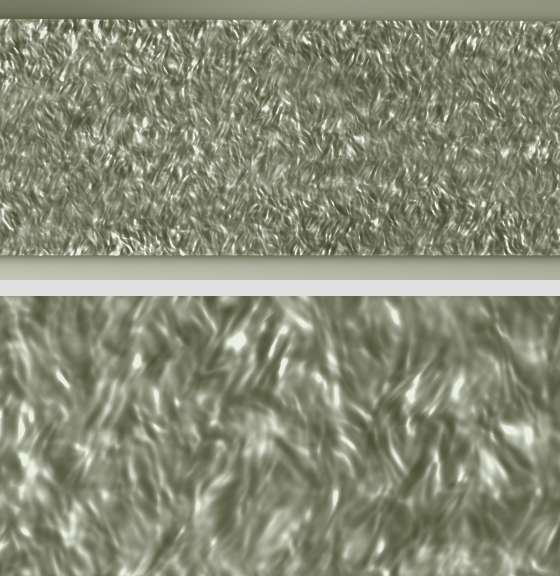
Top: the whole. Bottom: its middle third, enlarged.
Write a Shadertoy shader that draws this texture.

```glsl
// A wide panel of crumpled metal foil between two plain strips of wall.
// Layers of gradient noise give dents and short broken wrinkles; their slope
// towards the light sets the tone, and slow noise varies direction and shade.

// Integer hash: a random gradient in -1..1 for each lattice point
vec2 hashGradient(vec2 cell) {
    uvec2 k = uvec2(ivec2(cell)) * 1664525u + 12345u;
    k.x += k.y * 1664525u;
    k.y += k.x * 1664525u;
    k ^= k >> 16u;
    k.x += k.y * 1664525u;
    k.y += k.x * 1664525u;
    k ^= k >> 16u;
    return vec2(k & 65535u) / 32767.5 - 1.0;
}

float gradientNoise(vec2 p) {
    vec2 i = floor(p), f = fract(p);
    vec2 w = f * f * f * (f * (f * 6.0 - 15.0) + 10.0);
    vec2 e = vec2(0.0, 1.0);
    float a = dot(hashGradient(i), f);
    float b = dot(hashGradient(i + e.yx), f - e.yx);
    float c = dot(hashGradient(i + e.xy), f - e.xy);
    float d = dot(hashGradient(i + e.yy), f - e.yy);
    return mix(mix(a, b, w.x), mix(c, d, w.x), w.y);
}

// Height of the foil: soft dents, fine grain and sharp folds
float foilHeight(vec2 q) {
    return gradientNoise(q)
         + 0.4 * gradientNoise(q * 1.8 + 31.7)
         - 1.1 * abs(gradientNoise(q * 0.6 + 11.3));
}

// Glints on the slopes that face the light, over softer grey flakes
float wrinkles(vec2 p, float lean) {
    vec2 q = vec2(p.x + lean * p.y, p.y * 0.66) * 62.0;
    q += 0.9 * vec2(gradientNoise(q * 0.4 + 60.0), gradientNoise(q * 0.4 + 90.0));
    float slope = foilHeight(q + vec2(0.42, 0.22)) - foilHeight(q);
    float glint = max(slope - 0.2, 0.0) * smoothstep(-0.1, 0.2, gradientNoise(q * 0.3));
    return 2.1 * slope + 2.2 * glint + 2.3 * gradientNoise(q * 0.5 + 17.0);
}

float spot(vec2 p, vec2 center, vec2 size) {
    vec2 d = (p - center) / size;
    return exp(-dot(d, d));
}

float foilTone(vec2 p) {
    // Patches lean either way
    float side = smoothstep(-0.12, 0.12, gradientNoise(p * 9.0 + 5.0) - 0.03);
    float relief = mix(wrinkles(p, -0.38), wrinkles(p + 7.0, 0.25), side);

    // Smoother and rougher areas, the latter towards the rims
    float rough = 0.9 + 0.9 * gradientNoise(p * vec2(3.0, 6.0) + 20.0)
                + 0.25 * smoothstep(0.2, 0.42, abs(p.y - 0.51));
    float dent = spot(p, vec2(0.33, 0.52), vec2(0.06, 0.05));
    float light = relief * (rough + 0.5 * dent);

    // Uneven clumps of wrinkles
    light += 1.7 * gradientNoise(p * vec2(25.0, 19.0) + 70.0);

    // Slow shading: cloudy bands, a darker right sheet and one dent
    light += 0.8 * gradientNoise(p * vec2(2.0, 7.0) + 3.0);
    light += 0.08 - 0.25 * smoothstep(1.0, 1.08, p.x);
    light -= 0.35 * spot(p, vec2(1.3, 0.67), vec2(0.35, 0.06));
    light += 0.7 * dent - 1.6 * spot(p, vec2(0.29, 0.575), vec2(0.035, 0.03));
    return 0.6 * exp(0.46 * light) - 0.28;
}

void mainImage(out vec4 fragColor, in vec2 fragCoord) {
    vec2 p = fragCoord / iResolution.y;
    float across = fragCoord.x / iResolution.x;
    float top = 0.932 - 0.008 * across;
    float bottom = 0.088;
    float soft = max(0.003, 1.0 / iResolution.y);

    // Wall above, dim at the left, and below, with the panel's shadow
    float above = 0.26 + 0.3 * smoothstep(0.0, 0.6, across) - 0.1 * across;
    above -= 0.28 * exp(-max(p.y - top, 0.0) / 0.016);
    float below = 0.85 - 0.15 * across - 0.65 * exp(-max(bottom - p.y, 0.0) / 0.022);
    float wall = p.y > 0.5 ? above : below;

    // Foil with a faint pale rim
    float inset = min(top - p.y, p.y - bottom);
    float foil = foilTone(p) + 0.12 * smoothstep(0.009, 0.0, inset);
    float tone = mix(wall, foil, smoothstep(-soft, soft, inset));

    vec3 darkOlive = vec3(0.34, 0.35, 0.25);
    vec3 paleSilver = vec3(0.84, 0.86, 0.80);
    vec3 color = mix(darkOlive, paleSilver, clamp(tone, -0.2, 1.15));
    fragColor = vec4(color, 1.0);
}
```
